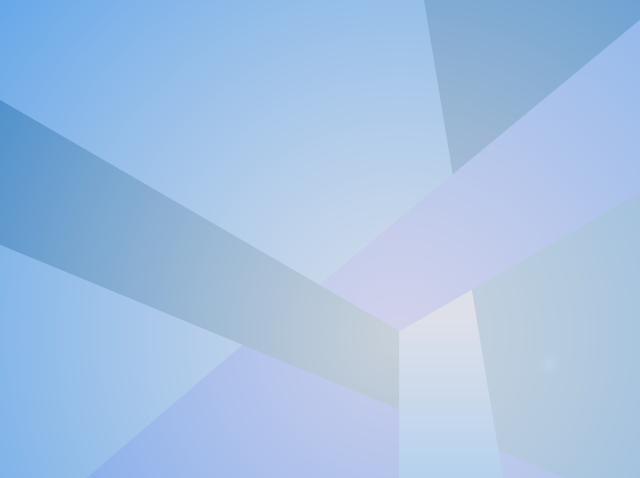
Give the GLSL for this background, as a Shadertoy shader.

```glsl
// Overlapping pale blue, grey and lavender paper-like facets lit from a soft central glow.

// Antialiased coverage of the half-plane to the left of the line from a to b.
float leftOf(vec2 p, vec2 a, vec2 b) {
    vec2 dir = normalize(b - a);
    vec2 rel = p - a;
    return clamp(0.5 + (dir.x * rel.y - dir.y * rel.x) * iResolution.y, 0.0, 1.0);
}

void mainImage(out vec4 fragColor, in vec2 fragCoord) {
    vec2 p = fragCoord / iResolution.y;

    // Falloff away from the point where the folds meet
    float d = length(p - vec2(0.836, 0.303));
    float fall = d * (0.64 + 0.25 * d);

    // Facet colours, each fading from the glow outward
    vec3 sky      = mix(vec3(0.84, 0.87, 0.92), vec3(0.40, 0.655, 0.91), fall);
    vec3 slate    = mix(vec3(0.755, 0.79, 0.84), vec3(0.32, 0.58, 0.82), fall);
    vec3 band     = mix(vec3(0.79, 0.82, 0.855), vec3(0.235, 0.525, 0.79), fall);
    vec3 ribbon   = mix(vec3(0.82, 0.825, 0.92), vec3(0.48, 0.685, 0.92), fall);
    vec3 lavender = mix(vec3(0.80, 0.815, 0.92), vec3(0.37, 0.61, 0.92), fall);
    vec3 mist     = mix(vec3(0.79, 0.83, 0.865), vec3(0.47, 0.68, 0.89), fall);
    vec3 strip    = mix(vec3(0.71, 0.82, 0.93), vec3(0.87, 0.88, 0.915),
                        clamp(p.y / 0.34, 0.0, 1.0));

    // Fold lines
    float aboveDiagonal = leftOf(p, vec2(0.667, 0.404), vec2(1.338, 0.958));
    float aboveLowFold  = leftOf(p, vec2(0.181, 0.0), vec2(0.505, 0.277));
    float aboveBand     = leftOf(p, vec2(0.0, 0.791), vec2(0.836, 0.307));
    float aboveBandBase = leftOf(p, vec2(0.0, 0.488), vec2(0.836, 0.143));
    float aboveRidge    = leftOf(p, vec2(0.836, 0.307), vec2(1.338, 0.596));
    float rightOfSteep  = leftOf(p, vec2(0.887, 1.0), vec2(1.052, 0.0));
    float rightOfSpine  = leftOf(p, vec2(0.835, 1.0), vec2(0.835, 0.0));

    // Upper fan, lower left and lower right groups of facets
    vec3 upper = mix(ribbon, mix(sky, slate, rightOfSteep), aboveDiagonal);
    vec3 lowerLeft = mix(mix(lavender, sky, aboveLowFold), band, aboveBandBase);
    vec3 lowerRight = mix(strip, mix(ribbon, mist, aboveBandBase), rightOfSteep);

    // Join the halves along the vertical spine
    vec3 color = mix(mix(lowerLeft, upper, aboveBand),
                     mix(lowerRight, upper, aboveRidge), rightOfSpine);

    // Faint glint on the right facet
    vec2 glint = p - vec2(1.15, 0.239);
    color += 0.025 * exp(-4000.0 * dot(glint, glint));

    fragColor = vec4(color, 1.0);
}
```
